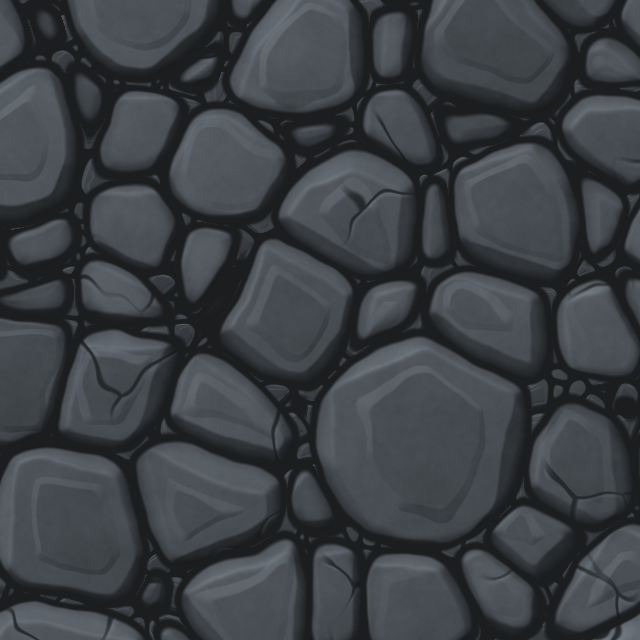
Write a WebGL 2 fragment shader that draws this texture.

```glsl
#version 300 es
precision highp float;

uniform vec2 u_resolution;
out vec4 fragColor;

const float STONES_ACROSS = 7.0;
const vec2 LIGHT = vec2(-0.5, 0.866);
const vec3 SLATE = vec3(1.0, 1.075, 1.15);
const float JOINT_TONE = 0.105;

struct Stone {
    float edge;     // distance to the nearest straight side
    float gap;      // the same with rounded corners
    float plateau;  // positive on the flat top, negative on the bevels
    vec2 slope;     // outward direction of the bevel
    vec2 centre;
    vec2 id;
    float size;
};

vec2 hash2(vec2 p) {
    vec3 q = fract(p.xyx * vec3(0.1031, 0.1030, 0.0973));
    q += dot(q, q.yzx + 33.33);
    return fract((q.xx + q.yz) * q.zy);
}

float corner(vec2 cell, vec2 offset, vec2 f) {
    return dot(hash2(cell + offset) * 2.0 - 1.0, f - offset);
}

float gradientNoise(vec2 p) {
    vec2 i = floor(p), f = fract(p);
    vec2 u = f * f * f * (f * (f * 6.0 - 15.0) + 10.0);
    float low = mix(corner(i, vec2(0, 0), f), corner(i, vec2(1, 0), f), u.x);
    float high = mix(corner(i, vec2(0, 1), f), corner(i, vec2(1, 1), f), u.x);
    return mix(low, high, u.y);
}

vec2 stoneCentre(vec2 id) {
    return id + 0.5 + 0.8 * (hash2(id) - 0.5);
}

float stoneRadius(vec2 id) {
    return mix(0.1, 1.35, pow(hash2(id + 71.3).x, 2.5));
}

// Power diagram: large radii push their neighbours aside
Stone findStone(vec2 p, int reach) {
    Stone s;
    vec2 base = floor(p);
    float best = 1e5;
    for (int y = -reach; y <= reach; y++)
    for (int x = -reach; x <= reach; x++) {
        vec2 id = base + vec2(x, y);
        vec2 centre = stoneCentre(id);
        float radius = stoneRadius(id);
        float power = dot(p - centre, p - centre) - radius * radius;
        if (power < best) {
            best = power;
            s.id = id;
            s.centre = centre;
            s.size = radius;
        }
    }
    s.edge = 1e5;
    float roundSum = 0.0, bevelSum = 1e-30;
    vec2 slopeSum = vec2(0.0);
    for (int y = -reach; y <= reach; y++)
    for (int x = -reach; x <= reach; x++) {
        vec2 id = base + vec2(x, y);
        if (id == s.id) continue;
        vec2 centre = stoneCentre(id);
        float radius = stoneRadius(id);
        float power = dot(p - centre, p - centre) - radius * radius;
        float span = length(centre - s.centre);
        float side = (power - best) / (2.0 * span);
        float bevel = mix(0.06, 0.32, hash2(s.id * 1.7 + id).y) * mix(0.55, 1.0, s.size);
        float weight = exp(-40.0 * (side - bevel));
        s.edge = min(s.edge, side);
        roundSum += exp(-10.0 * side);
        bevelSum += weight;
        slopeSum += weight * (centre - s.centre) / span;
    }
    s.gap = -log(roundSum + 1e-30) / 10.0;
    s.plateau = -log(bevelSum) / 40.0;
    s.slope = slopeSum / bevelSum;
    return s;
}

float stoneTone(Stone s, vec2 p) {
    float lit = dot(s.slope, LIGHT);
    float rise = clamp(dot(p - s.centre, LIGHT) / (0.5 + s.size), -1.0, 1.0);
    float top = 0.302 + 0.035 * rise + 0.05 * (hash2(s.id + 9.1).x - 0.5);
    // Worn inner step, brightest where it faces the light
    float inner = s.plateau - 0.26 * s.size + 0.3 * gradientNoise(p * 1.4 + s.id * 3.7);
    float band = smoothstep(-0.1, -0.08, inner) * (1.0 - smoothstep(-0.015, 0.01, inner));
    float worn = smoothstep(0.35, 0.7, s.size);
    top += worn * (0.055 * band * lit - 0.018 * smoothstep(-0.02, 0.02, inner));
    // Bevels with a bright lip
    float facet = 0.268 + 0.105 * lit + 0.02 * rise;
    float lip = exp(-pow(s.plateau / 0.028, 2.0)) * max(lit, 0.0);
    return mix(facet, top, smoothstep(-0.025, 0.02, s.plateau)) + 0.055 * lip;
}

// x: dark line, y: lit rim below it
vec2 cracks(vec2 p, vec2 id) {
    vec2 bend = vec2(gradientNoise(p * 2.5), gradientNoise(p * 2.5 + 40.0));
    Stone piece = findStone(p * 0.8 + 0.22 * bend + hash2(id) * 17.0, 2);
    float present = step(0.4, hash2(id + 5.3).y) * smoothstep(-0.08, 0.12, gradientNoise(p * 0.8 + id));
    float line = 1.0 - smoothstep(0.006, 0.03, piece.edge);
    float rim = (1.0 - smoothstep(0.03, 0.08, piece.edge)) * max(dot(piece.slope, LIGHT), 0.0);
    return present * vec2(line, rim);
}

void main() {
    vec2 p = gl_FragCoord.xy / min(u_resolution.x, u_resolution.y) * STONES_ACROSS + 20.0;
    vec2 warped = p + 0.2 * vec2(gradientNoise(p * 0.9), gradientNoise(p * 0.9 + 31.0));
    warped += 0.025 * vec2(gradientNoise(p * 4.0), gradientNoise(p * 4.0 + 17.0));

    Stone stone = findStone(warped, 3);
    float tone = stoneTone(stone, warped);
    tone += 0.022 * gradientNoise(p * 2.7) + 0.014 * gradientNoise(p * 9.0) + 0.01 * gradientNoise(p * 24.0);
    vec2 crack = cracks(warped, stone.id);
    tone = mix(tone + 0.06 * crack.y, JOINT_TONE + 0.02, 0.85 * crack.x);

    // Joints, widened in places and filled with pebbles
    float gap = stone.gap - 0.07 * smoothstep(0.1, 0.45, gradientNoise(p * 0.9 + 63.0));
    float shade = mix(0.62, 0.85, smoothstep(-0.6, 0.6, dot(stone.slope, LIGHT)));
    tone *= mix(shade, 1.0, smoothstep(0.02, 0.15, gap));
    Stone pebble = findStone(warped * 5.0, 2);
    float filled = smoothstep(0.07, 0.16, pebble.gap) * (1.0 - smoothstep(-0.06, -0.02, gap));
    float joint = mix(JOINT_TONE, 0.8 * stoneTone(pebble, warped * 5.0), filled);
    tone = mix(joint, tone, smoothstep(0.015, 0.055, gap));

    fragColor = vec4(clamp(tone * SLATE, 0.0, 1.0), 1.0);
}
```
